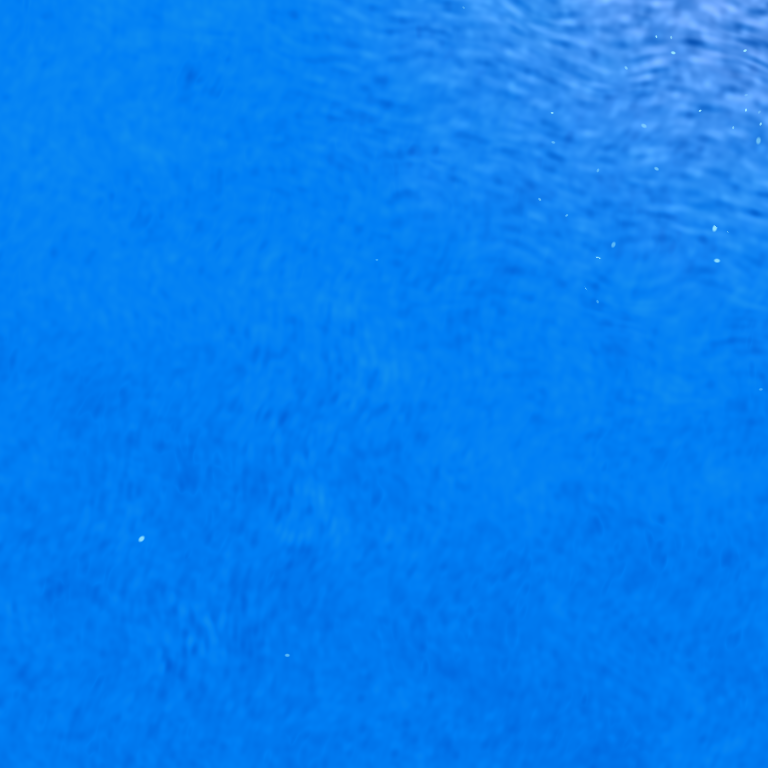
A WebGL 1 fragment shader for this texture:

```glsl
precision highp float;
uniform vec2 u_resolution;

const vec3 BASE_BLUE = vec3(0.0, 0.496, 0.957);
const vec3 DEEP_BLUE = vec3(0.0, 0.375, 0.84);
const vec3 LIGHT_BLUE = vec3(0.085, 0.575, 0.94);
const vec3 SHEEN_BLUE = vec3(0.40, 0.61, 0.94);
const vec3 GLINT_COLOR = vec3(0.60, 0.90, 1.0);

const vec2 SHEEN_CENTER = vec2(0.98, 1.08);
const vec2 SHEEN_RADIUS = vec2(0.70, 0.58);
const vec2 SCUFF_CENTER = vec2(0.29, 0.31);
const vec2 SCUFF_RADIUS = vec2(0.14, 0.32);
const float SCUFF_TILT = -0.55;

const vec2 STREAK_SCALE = vec2(120.0, 52.0);
const float STREAK_TILT = -0.22;
const vec2 RIPPLE_SCALE = vec2(34.0, 98.0);
const float RIPPLE_TILT = -0.20;
const float BLOTCH_SCALE = 13.0;
const float FLECK_SCALE = 40.0;
const float GRAIN_SCALE = 90.0;
const float GLINT_SCALE = 52.0;
const float GLINT_SHARE = 0.45;

vec3 hash3(vec2 p) {
  vec3 q = fract(p.xyx * vec3(0.1031, 0.1030, 0.0973));
  q += dot(q, q.yxz + 33.33);
  return fract((q.xxy + q.yzz) * q.zyx);
}

// Coordinates along an axis turned by the given angle
vec2 turn(vec2 p, float angle) {
  float c = cos(angle), s = sin(angle);
  return vec2(c * p.x + s * p.y, c * p.y - s * p.x);
}

// Cellular noise: one soft bump of random sign per cell, about -1 to 1
float cellNoise(vec2 p) {
  vec2 cell = floor(p);
  float sum = 0.0;
  for (int y = -1; y <= 1; y++) {
    for (int x = -1; x <= 1; x++) {
      vec2 id = cell + vec2(float(x), float(y));
      vec3 h = hash3(id + 200.0);
      vec2 d = p - id - h.xy;
      float fall = max(0.0, 1.0 - dot(d, d));
      sum += (h.z * 2.0 - 1.0) * fall * fall * fall;
    }
  }
  return sum;
}

// Broad uneven tone from layered sines
float broadTone(vec2 p) {
  vec2 w = p + 0.06 * sin(p.yx * 11.0 + vec2(0.7, 2.1));
  return 0.5 * sin(dot(w, vec2(5.0, 9.0)) + 0.4)
       + 0.3 * sin(dot(w, vec2(-13.0, 8.0)) + 2.0)
       + 0.2 * sin(dot(w, vec2(21.0, 17.0)));
}

// Small bright spots, at most one per cell
float glints(vec2 p, float share) {
  vec2 id = floor(p);
  vec3 h = hash3(id + 71.0);
  vec3 shape = hash3(id + 389.0);
  vec2 d = turn(fract(p) - 0.35 - 0.3 * h.xy, shape.x * 3.14);
  float radius = mix(0.14, 0.34, shape.y * shape.y);
  float spot = 1.0 - smoothstep(0.3, 1.0, length(d * vec2(1.0, 1.5)) / radius);
  return spot * step(h.z, share) * mix(0.3, 1.0, shape.z);
}

void main() {
  vec2 uv = gl_FragCoord.xy / u_resolution;

  // Bend the grain slightly so that it never lines up
  vec2 bent = uv + 0.006 * sin(uv.yx * vec2(31.0, 23.0) + 3.0 * uv);
  float blotch = cellNoise(bent * BLOTCH_SCALE);
  float warp = 0.012 * blotch;
  float fleck = cellNoise(turn(bent + warp, 0.5) * FLECK_SCALE);
  float grain = cellNoise(turn(bent, 0.9) * GRAIN_SCALE);
  float streak = cellNoise(turn(bent, STREAK_TILT) * STREAK_SCALE);
  float ripple = cellNoise(turn(bent + warp, RIPPLE_TILT) * RIPPLE_SCALE);

  // Regions of sheen and of scuffing
  float sheenReach = length((uv - SHEEN_CENTER) / SHEEN_RADIUS);
  float sheen = 1.0 - smoothstep(0.05, 1.05, sheenReach + 0.06 * blotch);
  sheen = pow(sheen, 1.25);
  float rippleArea = 1.0 - smoothstep(0.7, 1.4, sheenReach);
  vec2 scuffPos = turn(uv - SCUFF_CENTER, SCUFF_TILT) / SCUFF_RADIUS;
  float scuff = exp(-dot(scuffPos, scuffPos)) * smoothstep(-0.5, 0.6, blotch);
  float patches = smoothstep(-0.5, 0.6, -blotch);

  // Surface tone: negative is darker, positive is lighter
  float tone = 0.12 * broadTone(uv) + 0.42 * (uv.y - 0.42);
  tone += 0.14 * blotch + 0.20 * fleck + 0.20 * grain;
  tone += streak * (0.14 + 0.62 * scuff) - 0.16 * scuff;
  tone += 0.34 * ripple * rippleArea;
  tone -= 0.75 * patches * max(0.0, 0.8 * fleck + 0.6 * streak - 0.25);
  tone = clamp(tone, -1.0, 1.0);

  vec3 color = mix(BASE_BLUE, LIGHT_BLUE, max(tone, 0.0));
  color = mix(color, DEEP_BLUE, max(-tone, 0.0));
  color = mix(color, SHEEN_BLUE, sheen * (0.92 + 0.16 * ripple));
  color += 0.12 * sheen * (ripple + 0.6 * grain);

  // Clustered glints, densest to the far right of the sheen
  float cluster = smoothstep(0.0, 0.5, cellNoise(uv * 11.0 + 40.0));
  float reach = smoothstep(0.58, 0.85, uv.x) * smoothstep(0.55, 0.85, uv.y);
  float share = GLINT_SHARE * reach * (0.12 + cluster) + 0.0004;
  color = mix(color, GLINT_COLOR, glints(uv * GLINT_SCALE, share));

  gl_FragColor = vec4(clamp(color, 0.0, 1.0), 1.0);
}
```
